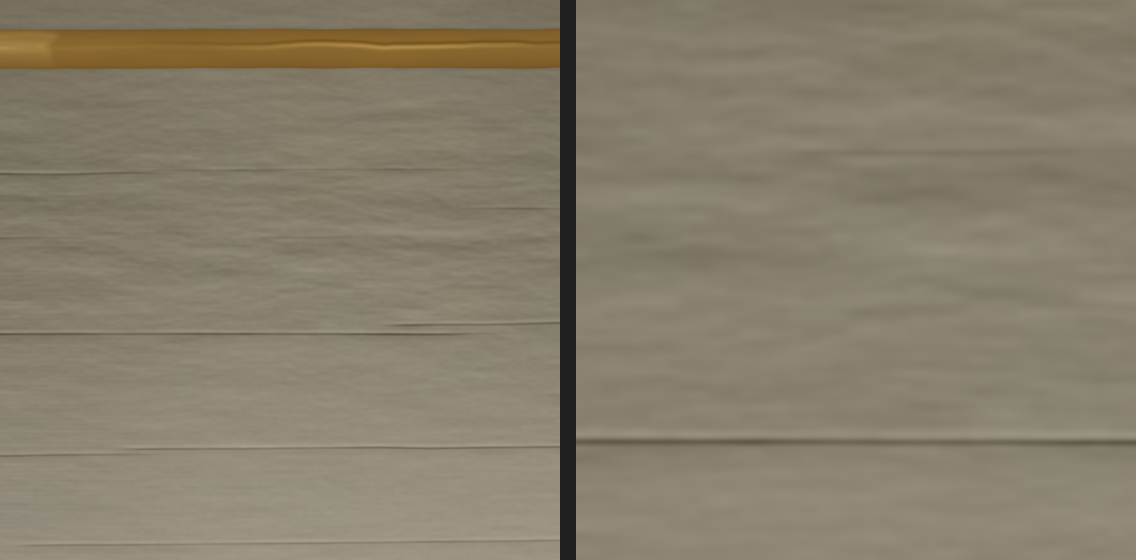
Left: the whole. Right: its middle third, enlarged.
This texture is drawn by a WebGL 1 fragment shader. Its source:

```glsl
precision highp float;
// Matte grey-beige wrapping with one ochre tape band near its top edge.
// Stretched noise is embossed into fine wrinkles; long horizontal creases
// pair a dark groove with a lit lip, over a soft top-to-bottom light.
uniform vec2 u_resolution;

float hash(vec2 p) {
  p = fract(p * vec2(0.1031, 0.1137));
  p += dot(p, p.yx + 33.33);
  return fract((p.x + p.y) * p.x * 7.13 + p.y * 3.7);
}

float noise(vec2 p) {
  vec2 i = floor(p), f = fract(p);
  f = f * f * (3.0 - 2.0 * f);
  return mix(mix(hash(i), hash(i + vec2(1.0, 0.0)), f.x),
             mix(hash(i + vec2(0.0, 1.0)), hash(i + 1.0), f.x), f.y);
}

float fbm(vec2 p) {
  float sum = 0.0, amp = 0.5;
  for (int i = 0; i < 4; i++) {
    sum += amp * noise(p);
    p = p * 2.03 + 17.3;
    amp *= 0.5;
  }
  return sum;
}

float bell(float d, float width) {
  return exp(-d * d / (width * width));
}

// Height of the paper: loose wrinkles that run mostly sideways
float wrinkles(vec2 p) {
  p.y += 0.025 * (fbm(p * 5.0) - 0.5);
  return fbm(p * vec2(7.0, 26.0) + 40.0);
}

// Groove from span.x to span.y, line.x = height at left, line.y = slope
float crease(vec2 p, vec2 line, vec2 span) {
  float d = p.y - line.x - line.y * p.x - 0.003 * (noise(vec2(p.x * 9.0, line.x * 90.0)) - 0.5);
  float along = smoothstep(span.x - 0.04, span.x + 0.04, p.x)
              * (1.0 - smoothstep(span.y - 0.08, span.y + 0.08, p.x));
  float wear = 0.6 + 0.6 * noise(vec2(p.x * 14.0, line.x * 50.0));
  float relief = 0.055 * bell(d - 0.0045, 0.0035) - 0.14 * bell(d, 0.0022)
               - 0.018 * bell(d + 0.006, 0.007);
  return along * wear * relief;
}

void main() {
  vec2 p = gl_FragCoord.xy / u_resolution;

  // Paper under a light that grows toward the bottom
  vec3 paper = mix(vec3(0.605, 0.575, 0.515), vec3(0.505, 0.475, 0.405), smoothstep(-0.1, 0.75, p.y));
  paper *= 1.0 - 0.05 * smoothstep(0.9, 1.0, p.y);
  paper *= 0.965 + 0.05 * smoothstep(0.0, 0.5, p.x) - 0.04 * smoothstep(0.7, 1.0, p.x) * p.y;
  paper += vec3(0.018, -0.003, -0.008) * (fbm(p * vec2(5.0, 9.0) + 8.0) - 0.45);

  // Wrinkles lit from above, strongest in the upper middle
  float slope = wrinkles(p) - wrinkles(p + vec2(0.002, 0.006));
  float rough = 0.1 + 0.16 * bell(p.y - 0.6, 0.27);
  float fibre = noise(p * vec2(9.0, 170.0)) - 0.5;
  float ribs = sin(p.y * 740.0 + 2.0 * noise(p * 6.0)) * (1.0 - smoothstep(0.0, 0.5, p.x));
  paper += rough * slope + 0.013 * fibre + 0.004 * ribs * (1.0 - smoothstep(0.6, 0.75, p.y));
  paper += 0.012 * (noise(p * vec2(110.0, 160.0)) - 0.5);

  // Long creases, then shorter and fainter ones
  float folds = crease(p, vec2(0.403, 0.001), vec2(-0.2, 0.84));
  folds += 0.9 * crease(p, vec2(0.410, 0.013), vec2(0.7, 1.3));
  folds += 0.8 * crease(p, vec2(0.187, 0.002), vec2(-0.2, 0.24));
  folds += 0.9 * crease(p, vec2(0.195, 0.007), vec2(0.23, 1.3));
  folds += 0.65 * crease(p, vec2(0.026, 0.008), vec2(0.04, 1.3));
  folds += 0.8 * crease(p, vec2(0.689, 0.006), vec2(-0.2, 0.28));
  folds += 0.4 * crease(p, vec2(0.695, 0.003), vec2(0.25, 0.8));
  folds += 0.4 * crease(p, vec2(0.620, 0.008), vec2(0.83, 1.3));
  folds += 0.25 * crease(p, vec2(0.576, 0.0), vec2(0.47, 0.66));
  folds += 0.3 * crease(p, vec2(0.575, 0.002), vec2(-0.2, 0.1));
  paper += folds;

  // Tape: ochre band, brighter in its core, with a wavering ridge
  float core = bell(p.y - 0.915, 0.028);
  vec3 tape = mix(vec3(0.48, 0.35, 0.15), vec3(0.535, 0.405, 0.185), core);
  tape *= 0.95 + 0.1 * fbm(p * vec2(6.0, 35.0));
  float ridge = p.y - 0.917 - 0.014 * (fbm(vec2(p.x * 7.0, 3.0)) - 0.47);
  float glint = smoothstep(0.3, 0.7, noise(vec2(p.x * 9.0, 5.0))) * smoothstep(0.3, 0.75, p.x);
  tape += vec3(0.13, 0.12, 0.09) * (0.15 + glint) * bell(ridge, 0.004);
  tape -= 0.07 * bell(ridge - 0.007, 0.003) * smoothstep(0.1, 0.7, p.x);

  // Milky glare at the left end of the tape
  float glareEnd = 1.0 - smoothstep(0.09, 0.125, p.x + 0.03 * noise(p * 60.0));
  float streaks = noise(p * vec2(18.0, 150.0));
  float glare = 0.35 * core + 0.65 * bell(p.y - 0.917, 0.008) * streaks
              + 0.35 * bell(p.y - 0.938, 0.006) * streaks;
  tape += vec3(0.2, 0.2, 0.17) * glare * glareEnd;

  // Band edges, softly blended and slightly uneven
  float wobble = 0.002 * (noise(vec2(p.x * 25.0, 2.0)) - 0.5);
  float middle = 0.9125 + 0.001 * p.x + wobble;
  float edge = abs(p.y - middle) - 0.035;
  tape *= 1.0 - 0.07 * bell(edge, 0.004);
  paper *= 1.0 - 0.05 * bell(edge, 0.005);
  vec3 color = mix(tape, paper, smoothstep(-0.002, 0.002, edge));

  gl_FragColor = vec4(color, 1.0);
}
```
